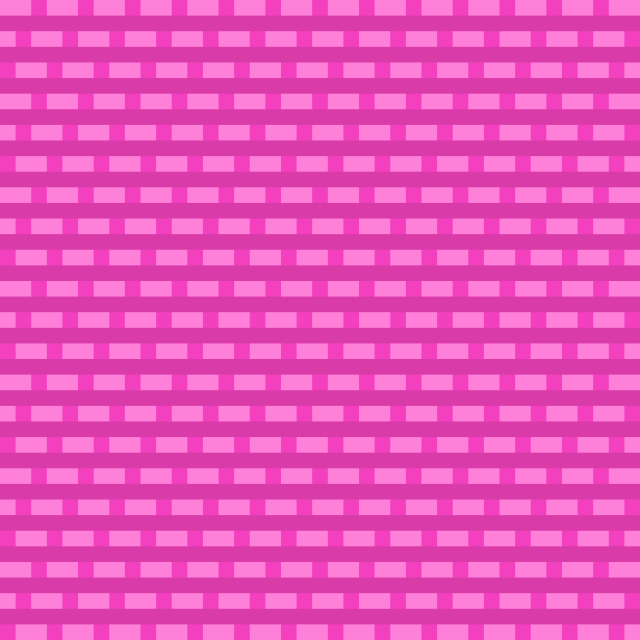
Give the GLSL for this pattern, as a three.js fragment shader.

```glsl
varying vec2 vUv;

const float CELLS = 41.0;       // square cells along each side
const float ROW_PERIOD = 2.0;   // one brick row plus one solid band
const float BRICK_PERIOD = 3.0; // one joint plus a brick two cells long

const vec3 BAND_COLOR = vec3(0.85, 0.23, 0.66);
const vec3 BRICK_COLOR = vec3(1.00, 0.50, 0.85);
const vec3 JOINT_COLOR = vec3(0.95, 0.25, 0.75);

// Coverage of a repeating stripe, softened over the given blur width
float stripe(float x, float center, float width, float period, float blur) {
  float offset = mod(x - center + 0.5 * period, period) - 0.5 * period;
  float edge = abs(offset) - 0.5 * width;
  return clamp(0.5 - edge / blur, 0.0, 1.0);
}

void main() {
  vec2 cell = vUv * CELLS;
  vec2 blur = max(fwidth(cell), vec2(1e-4));

  // The row index changes in the middle of a solid band
  float row = floor((cell.y + 0.5) / ROW_PERIOD);

  // Joints step one cell to the right with each row upward
  float joint = stripe(cell.x, row + 0.5, 1.0, BRICK_PERIOD, blur.x);
  float brickRow = stripe(cell.y, 0.5, 1.0, ROW_PERIOD, blur.y);

  vec3 rowColor = mix(BRICK_COLOR, JOINT_COLOR, joint);
  gl_FragColor = vec4(mix(BAND_COLOR, rowColor, brickRow), 1.0);
}
```
